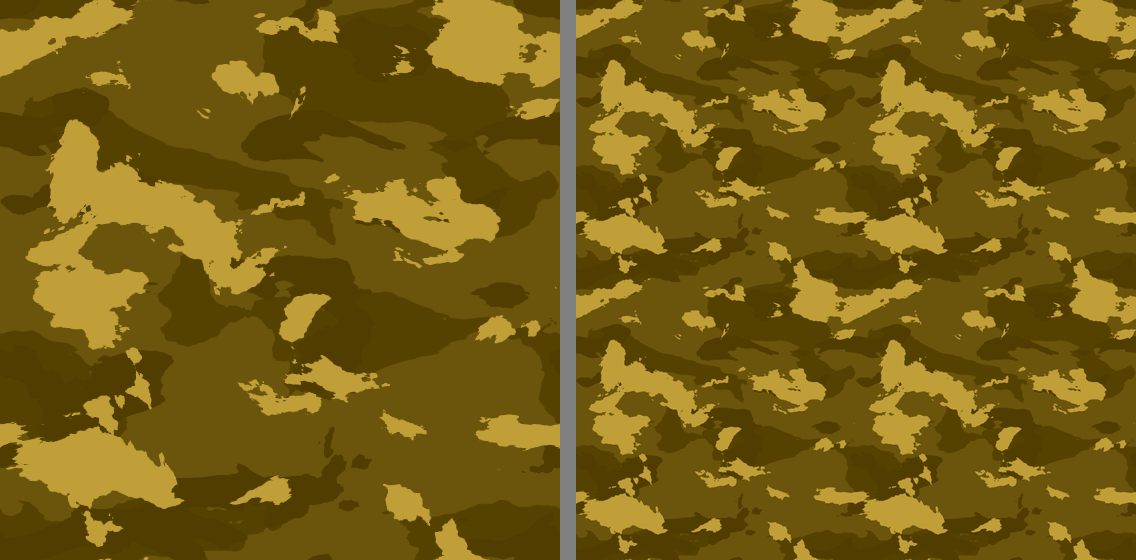
Left, the tile; right, the same tile 2 across and 2 down.
This pattern is drawn by a Shadertoy shader. Its source:

```glsl
// Seamless woodland camouflage: ragged tan patches over olive ground with two dark layers.

#define TAN_CELLS    vec2(4.0, 7.0)   // coarse noise cells across the tile
#define DARK_CELLS   vec2(3.0, 6.0)
#define DEEP_CELLS   vec2(4.0, 8.0)
#define TAN_LEVEL    0.80             // thresholds in standard deviations
#define DARK_LEVEL   0.52
#define DEEP_LEVEL   0.84
#define TAN_GAIN     0.50             // octave falloff: higher is more ragged
#define DARK_GAIN    0.40
#define WARP_AMOUNT  0.10
#define EDGE_SOFT    0.60

const int OCTAVES = 6;
const float NOISE_SIGMA = 0.2157;     // standard deviation of one noise octave

const vec3 OLIVE = vec3(0.420, 0.330, 0.042);
const vec3 DARK  = vec3(0.339, 0.260, 0.000);
const vec3 DEEP  = vec3(0.316, 0.238, 0.000);
const vec3 TAN   = vec3(0.752, 0.624, 0.220);

// Integer hash (PCG) to a value in 0..1
float hash(vec2 cell, float seed) {
    uvec3 v = uvec3(ivec3(vec3(cell, seed)));
    v = v * 1664525u + 1013904223u;
    v.x += v.y * v.z; v.y += v.z * v.x; v.z += v.x * v.y;
    v ^= v >> 16u;
    v.x += v.y * v.z;
    return float(v.x >> 8u) / 16777216.0;
}

// Dot product of a lattice point's random unit gradient with the offset to it
float corner(vec2 cell, vec2 offset, vec2 period, float seed) {
    float angle = 6.28318 * hash(mod(cell, period), seed);
    return dot(vec2(cos(angle), sin(angle)), offset);
}

// Gradient noise that wraps after a whole number of cells
float wrappedNoise(vec2 p, vec2 period, float seed) {
    vec2 i = floor(p), f = p - i;
    vec2 w = f * f * f * (f * (f * 6.0 - 15.0) + 10.0);
    vec2 e = vec2(1.0, 0.0);
    float low  = mix(corner(i, f, period, seed),
                     corner(i + e.xy, f - e.xy, period, seed), w.x);
    float high = mix(corner(i + e.yx, f - e.yx, period, seed),
                     corner(i + e.xx, f - e.xx, period, seed), w.x);
    return mix(low, high, w.y);
}

// Fractal sum scaled to unit variance; fine octaves grow less elongated
float fractal(vec2 uv, vec2 cells, float gain, float seed) {
    float sum = 0.0, power = 0.0, amplitude = 1.0;
    for (int k = 0; k < OCTAVES; k++) {
        float octaveSeed = seed + float(k);
        vec2 shift = vec2(hash(vec2(3.0, 5.0), octaveSeed),
                          hash(vec2(7.0, 2.0), octaveSeed));
        sum += amplitude * wrappedNoise(uv * cells + shift, cells, octaveSeed);
        power += amplitude * amplitude;
        amplitude *= gain;
        cells = 2.0 * cells + vec2(1.0, 0.0);
    }
    return sum / (NOISE_SIGMA * sqrt(power));
}

// Bend the domain so that the patches do not follow the lattice
vec2 warp(vec2 uv, float seed) {
    vec2 cells = vec2(3.0, 4.0);
    return uv + WARP_AMOUNT * vec2(wrappedNoise(uv * cells, cells, seed),
                                   wrappedNoise(uv * cells, cells, seed + 1.0));
}

// Antialiased coverage of the area where the field exceeds its level
float patches(vec2 uv, vec2 cells, float gain, float level, float seed) {
    float field = fractal(warp(uv, seed + 20.0), cells, gain, seed) - level;
    float soft = max(EDGE_SOFT * fwidth(field), 0.0001);
    return smoothstep(-soft, soft, field);
}

void mainImage(out vec4 fragColor, in vec2 fragCoord) {
    vec2 uv = fragCoord / iResolution.xy;

    // Layers from the ground up
    vec3 color = OLIVE;
    color = mix(color, DARK, patches(uv, DARK_CELLS, DARK_GAIN, DARK_LEVEL, 100.0));
    color = mix(color, DEEP, patches(uv, DEEP_CELLS, DARK_GAIN, DEEP_LEVEL, 200.0));
    color = mix(color, TAN,  patches(uv, TAN_CELLS,  TAN_GAIN,  TAN_LEVEL,  300.0));

    fragColor = vec4(color, 1.0);
}
```
